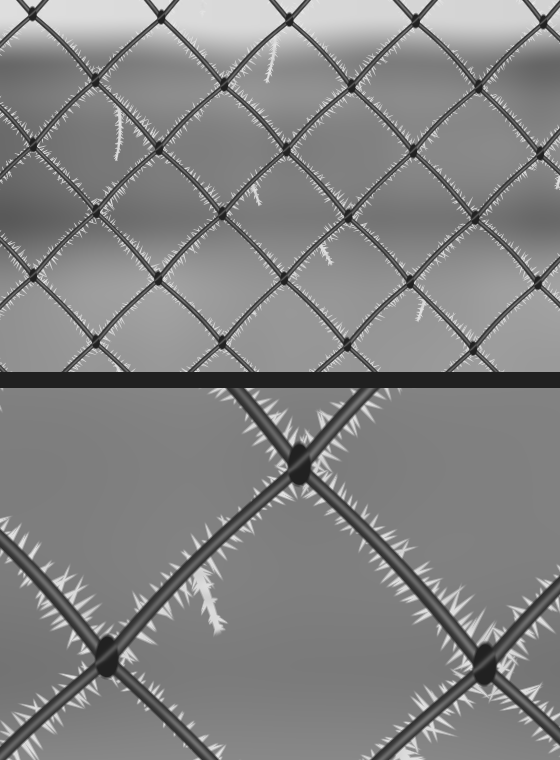
Top: the whole. Bottom: its middle third, enlarged.
Give the GLSL for this pattern, as a Shadertoy shader.

```glsl
float hash(vec2 p) {
    return fract(sin(dot(p, vec2(127.1, 311.7))) * 43758.5453);
}

float noise(vec2 p) {
    vec2 i = floor(p), f = fract(p);
    f = f * f * (3.0 - 2.0 * f);
    return mix(mix(hash(i), hash(i + vec2(1, 0)), f.x),
               mix(hash(i + vec2(0, 1)), hash(i + vec2(1, 1)), f.x), f.y);
}

// Coverage of a shape from its signed distance
float fill(float d) {
    return clamp(0.5 - d / max(1.2 / iResolution.y, 0.002), 0.0, 1.0);
}

// Needles growing off a line: d is across it, s along it
float frost(float d, float s, float seed, float size) {
    float side = step(0.0, d), cover = 0.0;
    d = abs(d);
    for (int layer = 0; layer < 2; layer++) {
        for (int n = -2; n <= 2; n++) {
            float id = floor(s / 0.013) + float(n);
            vec2 key = vec2(id, seed * 7.0 + side * 3.0 + float(layer) * 17.3);
            float len = size * (0.4 + 0.6 * hash(key));
            float root = (id + 0.2 + 0.6 * hash(key + 57.0)) * 0.013;
            float axis = root + d * (hash(key + 31.0) - 0.5) * 1.1;
            float width = 0.0031 * (1.0 - d / len);
            float tip = 1.0 - smoothstep(0.75 * len, len, d);
            cover = max(cover, fill(abs(s - axis) - width) * tip);
        }
    }
    return cover;
}

// Mesh coordinates to canvas units; mesh lines run along the two diagonals
vec2 toCanvas(vec2 m) {
    return vec2(m.x + m.y, m.y - m.x) * 0.5 * vec2(0.343, 0.35);
}

float wireFrost(float d, float s, float seed) {
    float size = 0.019 + 0.02 * noise(vec2(s * 16.0, seed * 5.3));
    return frost(d, s, seed, size * (d > 0.0 ? 1.0 : 0.78));
}

// Feathery frost hanging from an upper edge of some mesh cells
float plume(vec2 mesh) {
    vec2 cell = floor(mesh);
    float t = 0.12 + 0.45 * hash(cell + 3.7);
    vec2 start = hash(cell + 9.1) < 0.5 ? vec2(t, 1.0) : vec2(0.0, 1.0 - t);
    vec2 q = toCanvas(fract(mesh) - start);
    float len = (0.07 + 0.17 * hash(cell + 5.3)) * (1.0 - t);
    vec2 dir = normalize(vec2(hash(cell + 1.9) - 0.5, -0.8));
    float s = dot(q, dir);
    float d = dot(q, vec2(dir.y, -dir.x)) + 0.006 * sin(s * 25.0);
    float taper = 1.0 - 0.5 * clamp(s / len, 0.0, 1.0);
    float core = fill(abs(d) - 0.005 * taper);
    float feather = frost(d, s - abs(d) * 0.6, cell.x + cell.y * 9.0, 0.021 * taper);
    float ends = smoothstep(0.0, 0.004, s) * (1.0 - smoothstep(len - 0.006, len, s));
    return max(core, feather) * ends * step(hash(cell + 21.3), 0.38);
}

// Out-of-focus field, hedge and sky
float background(vec2 p) {
    float blur = noise(p * vec2(2.6, 5.0) + 4.0) - 0.5;
    float shade = mix(0.61, 0.47, smoothstep(0.2, 0.42, p.y));
    shade -= 0.05 * exp(-pow((p.y - 0.41) / 0.07, 2.0));
    shade += 0.05 * exp(-pow((p.y - 0.74) / 0.06, 2.0));
    shade += blur * mix(0.06, 0.16, smoothstep(0.15, 0.4, p.y));
    shade += 0.03 * (noise(vec2(p.x * 9.0, p.y * 1.5)) - 0.5);
    float horizon = p.y - 0.025 * p.x + 0.05 * (noise(vec2(p.x * 3.0, 2.0)) - 0.5);
    return mix(shade, 0.87 - 0.03 * p.x, smoothstep(0.80, 0.94, horizon));
}

void mainImage(out vec4 fragColor, in vec2 fragCoord) {
    vec2 p = fragCoord / iResolution.y;

    // Slightly tilted mesh with bowed wires
    float v = (0.957 - p.y - 0.016 * (p.x - 0.088)) / 0.35;
    float u = (p.x - 0.088) / 0.343 * (1.0 + 0.006 * v);
    u += 0.025 * (noise(p * 5.0) - 0.5);
    v += 0.025 * (noise(p * 5.0 + 40.0) - 0.5);
    v += 0.026 * abs(sin(6.2832 * v));
    vec2 mesh = vec2(u + v, u - v);
    vec2 line = round(mesh);
    vec2 across = (mesh - line) * 0.245;
    vec2 along = mesh.yx * 0.245;

    float shade = background(p);

    // Frost
    float ice = max(wireFrost(across.x, along.x, line.x),
                    wireFrost(across.y, along.y, line.y + 50.0));
    ice = max(ice, plume(mesh));
    shade = mix(shade, 0.83 + 0.1 * noise(p * 90.0), ice * 0.92);

    // Wires with a soft sheen along the middle
    for (int i = 0; i < 2; i++) {
        float sheen = exp(-pow((across[i] - 0.0008) / 0.0028, 2.0));
        float wear = 0.8 + 0.4 * noise(vec2(along[i] * 40.0, line[i] * 3.0));
        shade = mix(shade, 0.19 + 0.23 * sheen * wear, fill(abs(across[i]) - 0.0062));
    }

    // Hooked knots
    vec2 k = toCanvas(mesh - line);
    float knot = (length(k / vec2(0.0105, 0.019)) - 1.0) * 0.0105;
    float hook = exp(-pow((k.y - k.x * 0.8 - 0.004) / 0.003, 2.0));
    shade = mix(shade, 0.13 + 0.2 * hook, fill(knot));

    fragColor = vec4(vec3(shade), 1.0);
}
```
